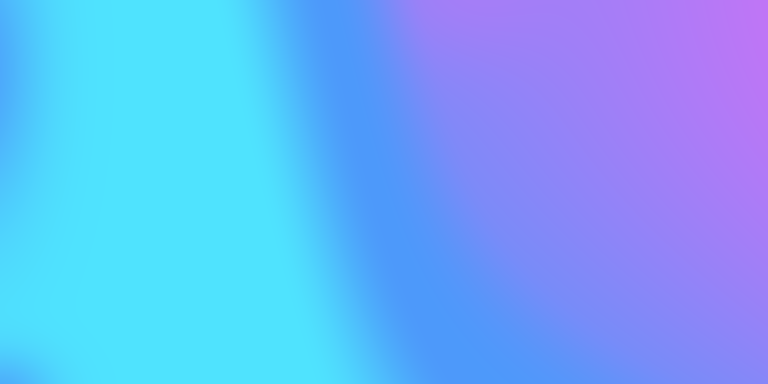
Give the GLSL for this background, as a Shadertoy shader.

```glsl
const vec3 CYAN = vec3(0.31, 0.89, 0.995);
const vec3 BLUE = vec3(0.30, 0.60, 0.98);
const vec3 ORCHID = vec3(0.75, 0.46, 0.965);

// Soft elliptical glow, 1 at its center
float glow(vec2 p, vec2 center, vec2 radii) {
    vec2 q = (p - center) / radii;
    return exp(-dot(q, q));
}

// Horizontal place of the blue fold; drop runs from 0 at the top to 1
float foldCenter(float drop, float flare) {
    return 0.425 + 0.12 * drop + 0.05 * flare;
}

// Violet strength, rising toward the upper right
float violetField(vec2 p) {
    float slope = 1.15 * (p.x - 0.69) + 0.9 * p.y - 0.4 * p.y * p.y;
    return 0.15 + slope + 0.22 * glow(p, vec2(0.58, 1.03), vec2(0.13, 0.20));
}

// Blue shade along the left side
float leftShade(vec2 p) {
    float upper = 0.90 * glow(p, vec2(-0.03, 0.82), vec2(0.08, 0.38));
    float corner = 0.75 * glow(p, vec2(0.0, -0.03), vec2(0.07, 0.11));
    return min(upper + corner, 1.0);
}

void mainImage(out vec4 fragColor, in vec2 fragCoord) {
    vec2 p = fragCoord / iResolution.xy;
    float drop = 1.0 - p.y;
    float flare = pow(drop, 4.0);
    float offset = p.x - foldCenter(drop, flare);

    // Cyan sheet fading into the fold
    float foldShade = smoothstep(-0.15 - 0.04 * flare, 0.0, offset);
    float blueAmount = max(foldShade, leftShade(p));
    vec3 color = mix(CYAN, BLUE, blueAmount);

    // Violet sheet, opening more slowly near the bottom
    float opening = smoothstep(0.0, mix(0.13, 0.32, flare), offset);
    float violet = clamp(opening * violetField(p), 0.0, 1.0);
    color = mix(color, ORCHID, violet);

    fragColor = vec4(color, 1.0);
}
```
